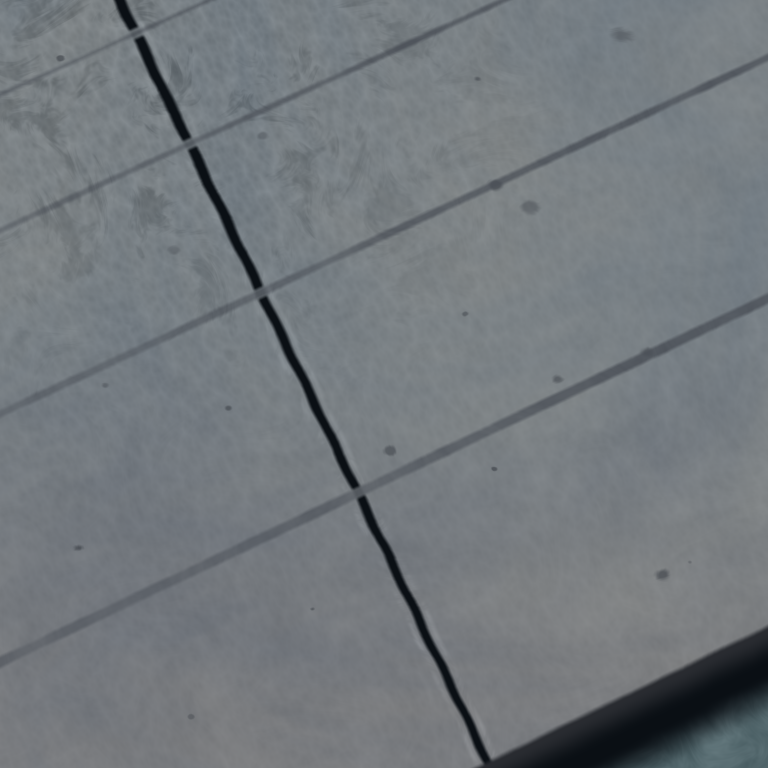
A Shadertoy shader for this texture:

```glsl
#define ROW_GROWTH 1.345   // each row is deeper than the one behind it
#define HORIZON -0.374     // where the rows would converge along the joint
#define FRONT 0.992        // front edge, measured down the joint
#define JOINT_TOP 0.156    // joint position at the top of the canvas
#define JOINT_LEAN 0.483
#define JOINT_HALF 0.0062
#define SOFT 0.0022
#define MOTTLE 0.020
#define GRAIN 0.065
#define PIT_CELLS 9.0
#define PIT_CHANCE 0.30

const vec3 SLAB = vec3(0.475, 0.505, 0.525);
const vec3 WARM_SLAB = vec3(0.470, 0.480, 0.495);
const vec3 GROOVE = vec3(0.29, 0.31, 0.34);
const vec3 JOINT = vec3(0.04, 0.06, 0.08);
const vec3 SIDE = vec3(0.16, 0.17, 0.19);
const vec3 GROUND = vec3(0.33, 0.41, 0.43);

vec2 hash2(vec2 p) {
    vec3 q = fract(p.xyx * vec3(0.1031, 0.1030, 0.0973));
    q += dot(q, q.yzx + 33.33);
    return fract((q.xx + q.yz) * q.zy);
}

// Distance to the nearest scattered point
float cellular(vec2 p) {
    vec2 id = floor(p), f = fract(p);
    float nearest = 2.0;
    for (int j = -1; j <= 1; j++)
    for (int i = -1; i <= 1; i++) {
        vec2 o = vec2(i, j);
        nearest = min(nearest, length(o + hash2(id + o + 80.0) - f));
    }
    return nearest;
}

// Rotated, warped sines, roughly -1 to 1
float layeredSines(vec2 p) {
    float sum = 0.0, amp = 0.55;
    for (int i = 0; i < 6; i++) {
        p = mat2(0.80, 0.60, -0.60, 0.80) * p * 1.75 + 1.7;
        p += 0.7 * sin(p.yx * 0.8);
        sum += amp * sin(p.x) * sin(p.y + 0.6 * sin(p.x));
        amp *= 0.72;
    }
    return sum;
}

// Sparse irregular dark pits
float pits(vec2 p, float rough) {
    vec2 id = floor(p * PIT_CELLS), f = fract(p * PIT_CELLS);
    float mark = 0.0;
    for (int j = -1; j <= 1; j++)
    for (int i = -1; i <= 1; i++) {
        vec2 o = vec2(i, j), h = hash2(id + o + 17.0), k = hash2(id + o + 51.0);
        float radius = mix(0.03, 0.12, k.y * k.y);
        vec2 v = (o + h - f) * vec2(0.85, 1.15);
        float spot = 1.0 - smoothstep(0.3, 1.2, length(v) / radius + 0.55 * rough);
        mark = max(mark, spot * step(k.x, PIT_CHANCE) * mix(0.4, 1.0, h.x));
    }
    return mark;
}

float band(float dist, float halfWidth) {
    float s = SOFT + 0.7 / iResolution.y;
    return 1.0 - smoothstep(halfWidth - s, halfWidth + s, abs(dist));
}

void mainImage(out vec4 fragColor, in vec2 fragCoord) {
    vec2 uv = fragCoord / iResolution.xy;
    float down = 1.0 - uv.y;

    // Follow the fanning rows back to the joint
    float along = 0.5, slope = 0.465;
    for (int i = 0; i < 3; i++) {
        along = (down + slope * (uv.x - JOINT_TOP)) / (1.0 + JOINT_LEAN * slope);
        slope = 0.45 + 0.037 * along;
    }
    float across = (uv.x - JOINT_TOP - JOINT_LEAN * down) * 0.9;
    float span = FRONT - HORIZON;
    float row = round(4.0 + log((along - HORIZON) / span) / log(ROW_GROWTH));
    float rowLine = HORIZON + span * pow(ROW_GROWTH, row - 4.0);
    float rowDist = (along - rowLine) * 1.107;

    // Worn concrete: broad mottling, streaked grain, stains at the far end
    float broad = layeredSines(uv * 3.0);
    float fine = layeredSines(uv * 17.0 + 4.0);
    vec2 streak = mat2(0.88, -0.47, 0.47, 0.88) * uv;
    float grain = 0.6 * cellular(streak * vec2(65.0, 42.0)) + 0.4 * cellular(streak * vec2(130.0, 85.0));
    float far = exp(-6.0 * dot(uv - vec2(0.22, 0.93), uv - vec2(0.22, 0.93)));
    vec3 color = mix(SLAB, WARM_SLAB, smoothstep(0.65, 0.05, uv.y + 0.12 * broad));
    color += MOTTLE * (broad + 0.7 * fine) + GRAIN * (0.5 + far) * (grain - 0.45);
    color += 0.012 * broad * vec3(1.0, 0.2, -0.8);
    color -= 0.10 * far * smoothstep(0.15, 0.9, fine + 0.4 * broad);
    color = mix(color, GROOVE * 0.85, 0.75 * pits(uv, fine));

    // Shallow grooves between rows, wider toward the front
    float grooveHalf = 0.0025 + 0.006 * along + 0.0008 * fine;
    float groove = band(rowDist, grooveHalf) * step(row, 3.5);
    float depth = mix(0.50, 0.78, smoothstep(-0.3, 0.5, across)) + 0.15 * fine;
    color = mix(color, GROOVE, groove * clamp(depth, 0.0, 1.0));

    // Dark joint with pale lips, bridged where the grooves cross
    float wobble = across + 0.0009 * sin(down * 85.0) + 0.0008 * fine;
    float lip = band(abs(wobble) - 0.0125, 0.003) * smoothstep(-0.5, 0.7, fine);
    color += 0.055 * lip;
    float bridge = band(rowDist, 0.0065) * step(row, 3.5);
    float jointHalf = JOINT_HALF * mix(1.1, 0.85, down);
    color = mix(color, JOINT, band(wobble, jointHalf) * (1.0 - 0.85 * bridge));

    // Front edge, its shadowed side and the ground below
    float drop = (along - FRONT) * 1.107 + 0.001 * fine;
    vec3 below = mix(SIDE, JOINT, smoothstep(0.005, 0.045, drop));
    below = mix(below, GROUND + 0.06 * fine, smoothstep(0.060, 0.115, drop + 0.006 * broad));
    color = mix(color, below, smoothstep(-0.004, 0.005, drop));

    fragColor = vec4(clamp(color, 0.0, 1.0), 1.0);
}
```
